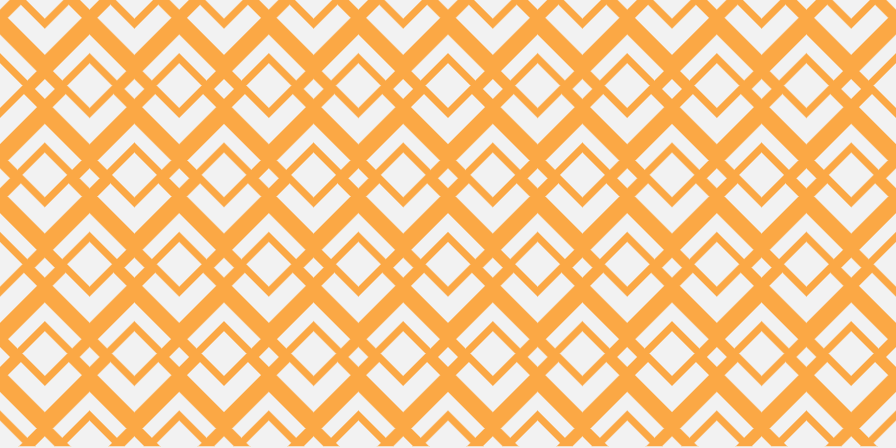
A Shadertoy shader for this pattern:

```glsl
// Woven diamond lattice: pale diamonds, chevrons and small gems on orange.
// Each cell is folded about its axis and built from boxes in diagonal
// coordinates; alternate rows shift by half a cell and overlap slightly.

const vec3 ORANGE = vec3(0.985, 0.66, 0.27);
const vec3 PALE   = vec3(0.95);

const float CELLS_ACROSS  = 10.0;
const float ROW_PITCH     = 0.997;  // row spacing, in cell widths
const float OUTER_REACH   = 0.612;  // apex of both chevrons
const float UPPER_INNER   = 0.404;  // inner corner of the upper chevron
const float LOWER_INNER   = 0.320;  // inner corner of the lower chevron
const float UPPER_ARM_END = 0.206;
const float LOWER_ARM_END = 0.214;
const float DIAMOND_HALF  = 0.250;
const float DIAMOND_LIFT  = 0.042;
const float GEM_HALF      = 0.111;
const float GEM_LIFT      = 0.004;
const float BOTTOM_MARGIN = 0.004;  // pale strip, as a share of the height
const float EDGE_PIXELS   = 1.2;
const float INV_SQRT2     = 0.70711;

// Signed distance to a diamond with the given half diagonal.
float diamond(vec2 p, float halfDiagonal) {
    return (abs(p.x) + abs(p.y) - halfDiagonal) * INV_SQRT2;
}

// Upward chevron between two diagonals, its arms cut square.
float chevron(vec2 p, float inner, float outer, float armEnd) {
    float across = abs(p.x) + p.y;
    float along  = abs(p.x) - p.y;
    return max(max(inner - across, across - outer), along - armEnd) * INV_SQRT2;
}

// All pale shapes of one cell; p is measured from its centre, y up.
float cellShapes(vec2 p) {
    p.x = abs(p.x);
    float d = diamond(p - vec2(0.0, DIAMOND_LIFT), DIAMOND_HALF);
    d = min(d, diamond(p - vec2(0.5, GEM_LIFT), GEM_HALF));
    d = min(d, chevron(p, UPPER_INNER, OUTER_REACH, UPPER_ARM_END));
    return min(d, chevron(vec2(p.x, -p.y), LOWER_INNER, OUTER_REACH, LOWER_ARM_END));
}

void mainImage(out vec4 fragColor, in vec2 fragCoord) {
    // Cell units, with y running down from the top edge.
    float pixel = CELLS_ACROSS / iResolution.x;
    vec2 pos = vec2(fragCoord.x, iResolution.y - fragCoord.y) * pixel;

    // The rows above and below can both reach this point.
    float firstRow = floor(pos.y / ROW_PITCH);
    float d = 1.0;
    for (int i = 0; i < 2; i++) {
        float row = firstRow + float(i);
        float shift = 0.5 * mod(row + 1.0, 2.0);
        float x = fract(pos.x - shift + 0.5) - 0.5;
        d = min(d, cellShapes(vec2(x, row * ROW_PITCH - pos.y)));
    }

    // Pale strip along the bottom edge.
    float margin = fragCoord.y - BOTTOM_MARGIN * iResolution.y;
    d = min(d, margin * pixel);

    float pale = clamp(0.5 - d / (EDGE_PIXELS * pixel), 0.0, 1.0);
    fragColor = vec4(mix(ORANGE, PALE, pale), 1.0);
}
```
